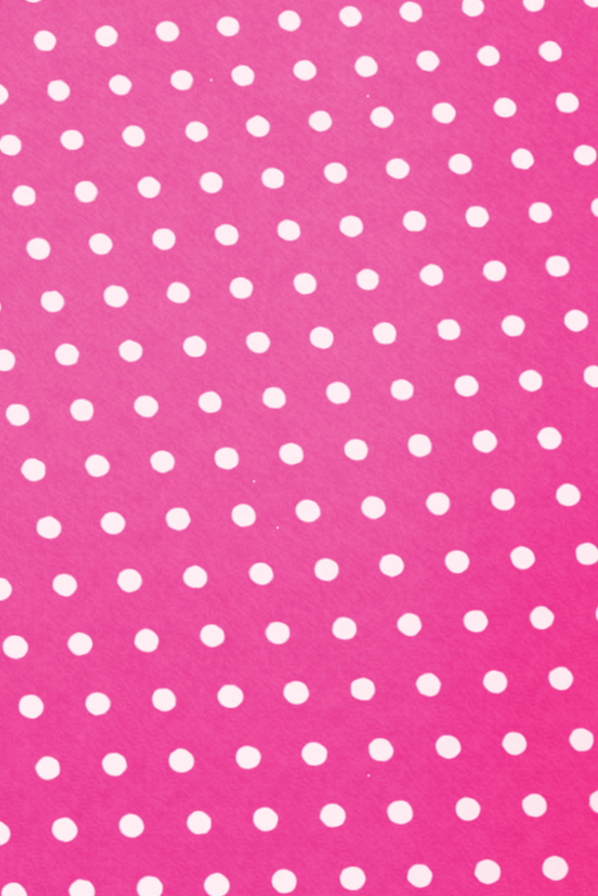
Write a WebGL 1 fragment shader that draws this pattern.

```glsl
precision highp float;

uniform vec2 u_resolution;

const vec3 SOFT_PINK = vec3(0.925, 0.375, 0.650);
const vec3 DEEP_PINK = vec3(0.932, 0.245, 0.590);
const vec3 WARM_PINK = vec3(0.945, 0.215, 0.550);
const vec3 DOT_WHITE = vec3(0.995, 0.935, 0.955);
const vec3 DOT_BLUSH = vec3(0.990, 0.895, 0.930);

float hash(vec2 p) {
  return fract(sin(dot(p, vec2(127.1, 311.7))) * 43758.5453);
}

float valueNoise(vec2 p) {
  vec2 cell = floor(p);
  vec2 f = fract(p);
  f = f * f * (3.0 - 2.0 * f);
  float low = mix(hash(cell), hash(cell + vec2(1.0, 0.0)), f.x);
  float high = mix(hash(cell + vec2(0.0, 1.0)), hash(cell + 1.0), f.x);
  return mix(low, high, f.y);
}

mat2 rotation(float angle) {
  float c = cos(angle);
  float s = sin(angle);
  return mat2(c, -s, s, c);
}

// Lattice geometry, in canvas heights measured from the top left.
// Rows spread apart and widen downwards, as on a receding sheet.
vec2 rowStart(float row) {
  return vec2(0.0508, 0.0456) + row * (vec2(0.01454, 0.05441)
       + row * vec2(0.000217, 0.000545));
}

vec2 columnStep(float row) {
  return vec2(0.0681 + 0.000488 * row, -0.00547 + 0.000117 * row);
}

// Inverts the lattice by relaxation: x is the column, y is the row.
vec2 latticeIndex(vec2 p) {
  float row = p.y * 15.5;
  float column = 0.0;
  for (int k = 0; k < 6; k++) {
    vec2 offset = p - rowStart(row);
    vec2 stride = columnStep(row);
    column = offset.x / stride.x;
    row += (offset.y - column * stride.y) / 0.062;
  }
  return vec2(column, row);
}

float dotMask(vec2 p, float blur) {
  vec2 id = floor(latticeIndex(p) + 0.5);
  vec2 center = rowStart(id.y) + id.x * columnStep(id.y);
  center += (vec2(hash(id), hash(id + 31.0)) - 0.5) * 0.0012;

  // Slightly tilted ovals that grow rounder down the sheet.
  vec2 radius = mix(vec2(0.0125, 0.0110), vec2(0.0142, 0.0133), center.y);
  radius *= 0.98 + 0.04 * hash(id + 7.0);
  vec2 q = rotation(0.3) * (p - center);
  float wobble = (valueNoise(p * 160.0) - 0.5) * 0.0012;
  float dist = (length(q / radius) - 1.0) * radius.y + wobble;
  return 1.0 - smoothstep(-blur, blur, dist);
}

vec3 sheetColor(vec2 p) {
  float depth = 0.85 * smoothstep(0.35, 0.95, p.y)
              + 0.65 * smoothstep(0.38, 0.68, p.x);
  float warmth = smoothstep(0.45, 0.68, p.x) * smoothstep(0.45, 1.0, p.y);
  vec3 color = mix(SOFT_PINK, DEEP_PINK, clamp(depth, 0.0, 1.0));
  return mix(color, WARM_PINK, warmth);
}

// Fine tooth plus short slanted fibres.
float paperGrain(vec2 p) {
  float tooth = valueNoise(p * 380.0) - 0.5;
  float fibre = valueNoise(rotation(0.7) * p * vec2(130.0, 330.0)) - 0.5;
  float mottle = valueNoise(p * 45.0) - 0.5;
  return 0.45 * tooth + 0.4 * fibre + 0.25 * mottle;
}

// Rare pale specks of dust.
float dust(vec2 p, float blur) {
  vec2 grid = p * 40.0;
  vec2 cell = floor(grid);
  vec2 spot = 0.25 + 0.5 * vec2(hash(cell + 3.0), hash(cell + 9.0));
  float dist = length(grid - cell - spot) / 40.0 - 0.0015;
  return step(0.995, hash(cell + 17.0)) * (1.0 - smoothstep(-blur, blur, dist));
}

void main() {
  vec2 p = gl_FragCoord.xy / u_resolution.y;
  p.y = 1.0 - p.y;
  float pixel = 1.0 / u_resolution.y;

  vec3 color = sheetColor(p);
  color += paperGrain(p) * vec3(0.035, 0.105, 0.065);
  color = mix(color, DOT_WHITE, 0.6 * dust(p, pixel));

  vec3 ink = mix(DOT_WHITE, DOT_BLUSH, smoothstep(0.45, 1.0, p.y) * smoothstep(0.3, 0.68, p.x));
  ink += paperGrain(p) * 0.02;
  color = mix(color, ink, dotMask(p, max(0.0019, pixel)));

  gl_FragColor = vec4(clamp(color, 0.0, 1.0), 1.0);
}
```
